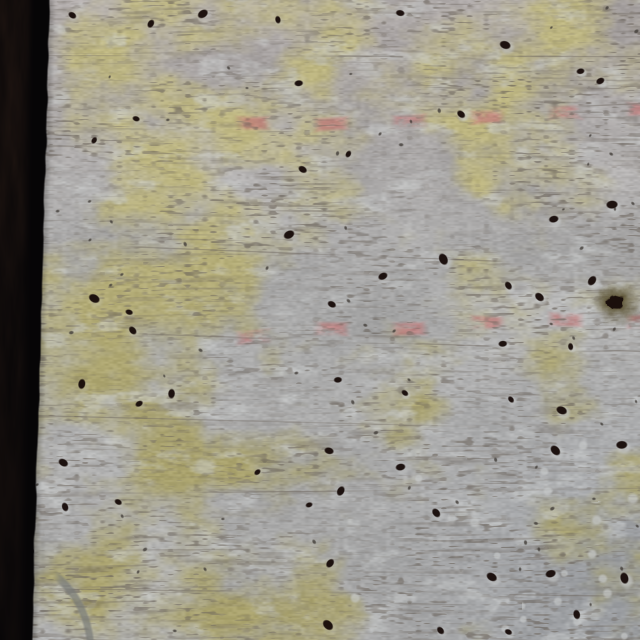
A Shadertoy shader for this texture:

```glsl
// Weathered painted board beside a dark gap: pale grey with yellow stains,
// fine horizontal grain, faded pink dashes and scattered worm holes.
// Layered value noise makes paint and grain; jittered cells place the holes.

#define BOARD_GREY   vec3(0.675, 0.675, 0.675)
#define STAIN_YELLOW vec3(0.665, 0.635, 0.415)
#define GRAIN_BROWN  vec3(0.43, 0.40, 0.37)
#define DASH_PINK    vec3(0.76, 0.47, 0.47)
#define GAP_BLACK    vec3(0.025, 0.02, 0.025)
#define HOLE_BROWN   vec3(0.09, 0.045, 0.035)
#define CHALK_WHITE  vec3(0.79, 0.80, 0.80)
#define HOLE_CELLS   12.0
#define HOLE_RADIUS  0.0066
#define GRAIN_DEPTH  0.62

float hash(vec2 p) {
    vec3 q = fract(p.xyx * 0.1031);
    q += dot(q, q.yzx + 33.33);
    return fract((q.x + q.y) * q.z);
}

float noise(vec2 p) {
    vec2 i = floor(p), f = fract(p);
    f = f * f * (3.0 - 2.0 * f);
    vec2 e = vec2(0.0, 1.0);
    return mix(mix(hash(i), hash(i + e.yx), f.x),
               mix(hash(i + e.xy), hash(i + e.yy), f.x), f.y);
}

float fbm(vec2 p) {
    float sum = 0.0, amp = 0.53;
    for (int i = 0; i < 4; i++) {
        sum += amp * noise(p);
        p = p * 2.03 + 17.3;
        amp *= 0.5;
    }
    return sum;
}

// Scattered oval pits: x = dark core, y = pale rim on the lower right
vec2 pits(vec2 uv, float cells, float radius, float share, float seed, float blur) {
    vec2 home = floor(uv * cells), result = vec2(0.0);
    for (int j = -1; j <= 1; j++)
    for (int i = -1; i <= 1; i++) {
        vec2 cell = home + vec2(i, j), key = cell + seed;
        if (hash(key) > share) continue;
        vec2 jitter = vec2(hash(key + 31.7), hash(key + 57.1));
        vec2 d = uv - (cell + 0.1 + 0.8 * jitter) / cells;
        float a = 6.283 * hash(key + 83.9);
        vec2 axis = vec2(cos(a), sin(a));
        vec2 local = vec2(dot(d, axis), dot(d, vec2(-axis.y, axis.x)));
        float r = radius * mix(0.65, 1.15, hash(key + 11.3));
        float dist = length(local * vec2(0.85, 1.2)) - r;
        float rim = length(d - vec2(0.5, -0.6) * r) - r * 1.2;
        result = max(result, vec2(1.0 - smoothstep(-blur, blur, dist),
                                  1.0 - smoothstep(-r * 0.4, r * 0.7, rim)));
    }
    return result;
}

// One row of worn dashes, rising slightly to the right
float dashes(vec2 uv, float height, float seed) {
    float id = floor((uv.x - 0.335) / 0.122);
    float x = uv.x - 0.335 - (id + 0.5) * 0.122;
    float wobble = hash(vec2(id, seed)) - 0.5;
    float y = uv.y - height - 0.035 * (uv.x - 0.4) - 0.012 * wobble;
    vec2 q = abs(vec2(x, y + x * 0.15 * wobble)) / vec2(0.026, 0.011);
    float worn = smoothstep(0.2, 0.65, fbm(uv * vec2(35.0, 75.0) + seed));
    return (1.0 - smoothstep(0.45, 1.25, max(q.x, q.y))) * worn * step(0.0, id);
}

void mainImage(out vec4 fragColor, in vec2 fragCoord) {
    vec2 uv = fragCoord / iResolution.xy;
    float px = 1.0 / iResolution.y, soft = max(px, 0.0015);
    float right = smoothstep(0.45, 1.0, uv.x);

    // Grey paint: warmer at the top, cooler and darker at lower right
    float cloud = fbm(uv * vec2(5.0, 8.0) + 4.0);
    vec3 col = BOARD_GREY + 0.16 * (cloud - 0.5);
    col += vec3(0.012, -0.008, -0.012) * smoothstep(0.5, 1.0, uv.y);
    col -= vec3(0.08, 0.07, 0.055) * right * (1.0 - smoothstep(0.1, 0.5, uv.y));

    // Yellow stains, strongest left of the middle
    float zone = smoothstep(0.06, 0.2, uv.x) * (1.0 - smoothstep(0.22, 0.62, uv.x));
    float stain = fbm(uv * vec2(8.0, 11.0) + 23.0) + 0.23 * zone;
    stain = smoothstep(0.46, 0.84, stain + 0.14 * (fbm(uv * vec2(36.0, 60.0)) - 0.5));
    col = mix(col, STAIN_YELLOW + 0.085 * smoothstep(0.3, 0.8, uv.y), stain * 0.95);

    // Chalky patches and pink dashes
    col = mix(col, CHALK_WHITE, 0.5 * smoothstep(0.55, 0.8, fbm(uv * vec2(22.0, 45.0) + 9.0)));
    float pink = max(dashes(uv, 0.805, 3.0), dashes(uv, 0.478, 8.0));
    col = mix(col, DASH_PINK, 0.7 * pink);

    // Fine grain: short flecks, long fibres and slanted cracks
    vec2 g = uv + vec2(0.0, 0.003 * sin(uv.x * 9.0 + uv.y * 14.0));
    float fleck = smoothstep(0.62, 0.92, noise(g * vec2(75.0, 310.0)));
    float fibre = smoothstep(0.6, 0.95, noise(g * vec2(14.0, 260.0) + 40.0));
    float patchy = smoothstep(0.28, 0.68, fbm(uv * vec2(7.0, 14.0) + 70.0));
    col = mix(col, GRAIN_BROWN, GRAIN_DEPTH * mix(0.3, 1.0, patchy) * max(fleck, 0.65 * fibre));
    col += 0.07 * (noise(uv * vec2(150.0, 330.0) + 5.0) - 0.5);
    for (int i = 0; i < 7; i++) {
        float k = float(i), h = hash(vec2(k, 5.0));
        float line = abs(uv.y - 0.07 - 0.138 * k - 0.04 * h - (h - 0.4) * 0.1 * uv.x);
        float broken = smoothstep(0.45, 0.7, noise(vec2(uv.x * 7.0, k * 9.0)));
        col = mix(col, GRAIN_BROWN, 0.45 * broken * (1.0 - smoothstep(0.0, soft * 1.3, line)));
    }

    // Rusty knot, worm holes, small specks and chalk chips
    float knot = length((uv - vec2(0.963, 0.527)) * vec2(1.0, 1.2));
    float ragged = knot + 0.025 * (fbm(uv * 55.0) - 0.5);
    col = mix(col, vec3(0.31, 0.27, 0.13), 0.8 * (1.0 - smoothstep(0.006, 0.044, ragged)));
    vec2 hole = pits(uv, HOLE_CELLS, HOLE_RADIUS, 0.3 + 0.22 * right, 7.0, soft);
    vec2 speck = pits(uv, 30.0, 0.0026, 0.06 + 0.07 * right, 61.0, soft);
    float chips = pits(uv, 24.0, 0.005, 0.45 * right * (1.0 - smoothstep(0.1, 0.35, uv.y)), 90.0, soft).y;
    col = mix(col, CHALK_WHITE, 0.6 * max(chips, hole.y * (0.35 + 0.65 * right)));
    col = mix(col, GRAIN_BROWN * 0.6, 0.8 * speck.x);
    float core = max(hole.x, 1.0 - smoothstep(0.009, 0.013, ragged));
    col = mix(col, HOLE_BROWN, 0.96 * core);

    // Curved scrape in the lower left corner
    float arc = abs(length((uv - vec2(0.02, -0.02)) * vec2(1.0, 0.85)) - 0.122);
    float scrape = (1.0 - smoothstep(0.003, 0.008, arc)) * smoothstep(0.08, 0.1, uv.x);
    col = mix(col, vec3(0.47, 0.48, 0.47), 0.7 * scrape * (1.0 - smoothstep(0.1, 0.125, uv.y)));

    // Dark gap on the left, with a dim brown post at its far side
    float edge = uv.x - mix(0.049, 0.078, uv.y) - 0.003 * (noise(vec2(uv.y * 45.0, 2.0)) - 0.5);
    col *= mix(0.82, 1.0, smoothstep(0.0, 0.012, edge));
    float post = 1.0 - smoothstep(0.022, 0.042, uv.x - 0.012 * uv.y);
    vec3 gap = GAP_BLACK + vec3(0.07, 0.045, 0.03) * post * (0.35 + 0.65 * uv.y) * fbm(uv * vec2(60.0, 9.0)) * 1.6;
    col = mix(gap, col, smoothstep(-soft, soft * 1.5, edge));

    fragColor = vec4(clamp(col, 0.0, 1.0), 1.0);
}
```
